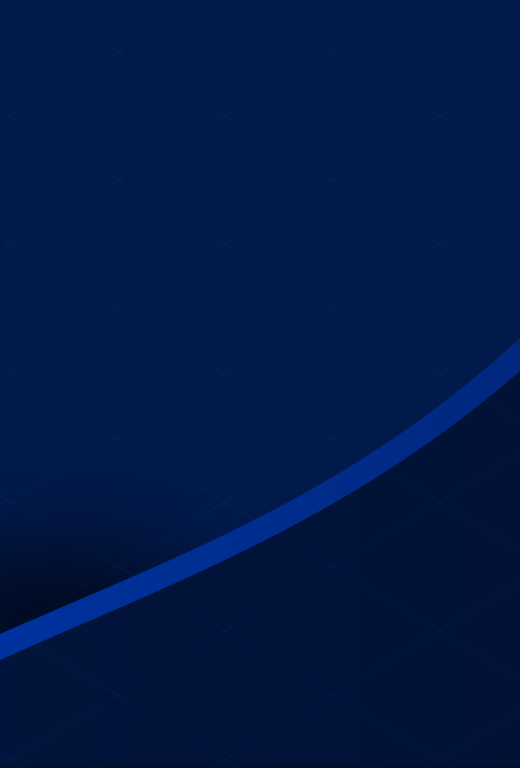
Reproduce this background procedurally as a Shadertoy shader.

```glsl
// A dark navy field crossed by a rising royal blue ribbon over a faint diamond grid.
// Cubic height curves bound the ribbon; two folded diagonals draw the grid, and a
// soft elliptical shadow sinks behind the ribbon at the left.

// Height of the ribbon's upper edge across the canvas
float ribbonTop(float x) {
    return 0.1745 + x * (0.2995 + x * (-0.0651 + x * 0.151));
}

// Vertical thickness of the ribbon, widening to the right
float ribbonThickness(float x) {
    return 0.0339 - 0.0039 * x + 0.013 * x * x * x;
}

// Soft coverage: 1 where the signed height is positive
float coverage(float height) {
    return clamp(0.5 + height / fwidth(height), 0.0, 1.0);
}

// Thin diagonal lines, a little stronger near their crossings
float diamondGrid(vec2 uv) {
    vec2 cell = (uv - vec2(0.4327, 0.849)) / vec2(0.4125, 0.1676);
    vec2 diagonals = vec2(cell.x + cell.y, cell.x - cell.y);
    vec2 fold = abs(fract(diagonals + 0.5) - 0.5);
    vec2 lines = clamp(0.5 + (0.0007 - fold / 6.96) * iResolution.y, 0.0, 1.0);
    vec2 fade = mix(vec2(1.0), vec2(0.6), smoothstep(0.0, 0.5, fold.yx));
    return max(lines.x * fade.x, lines.y * fade.y);
}

void mainImage(out vec4 fragColor, in vec2 fragCoord) {
    vec2 uv = fragCoord / iResolution.xy;
    float grid = diamondGrid(uv);

    // Upper field with its shadow
    vec3 upper = vec3(0.005, 0.100, 0.288);
    float shadowRange = length((uv - vec2(0.115, 0.167)) / vec2(0.5, 0.228));
    float shadow = 1.0 - smoothstep(0.0, 1.0, shadowRange);
    upper = mix(upper, vec3(0.0, 0.025, 0.10), 0.85 * shadow);
    upper += grid * vec3(0.003, 0.030, 0.032);

    // Lower field, darker under the right end and at the bottom rim
    vec3 lower = mix(vec3(0.005, 0.078, 0.230), vec3(0.004, 0.070, 0.212), uv.x);
    lower *= mix(0.85, 1.0, smoothstep(0.0, 0.012, uv.y));
    lower += grid * vec3(0.006, 0.022, 0.060);

    // Ribbon between the two fields
    vec3 ribbon = mix(vec3(0.0, 0.198, 0.625), vec3(0.0, 0.155, 0.490), uv.x);
    float aboveTop = uv.y - ribbonTop(uv.x);
    float aboveBottom = aboveTop + ribbonThickness(uv.x);
    vec3 color = mix(lower, ribbon, coverage(aboveBottom));
    color = mix(color, upper, coverage(aboveTop));

    fragColor = vec4(color, 1.0);
}
```
